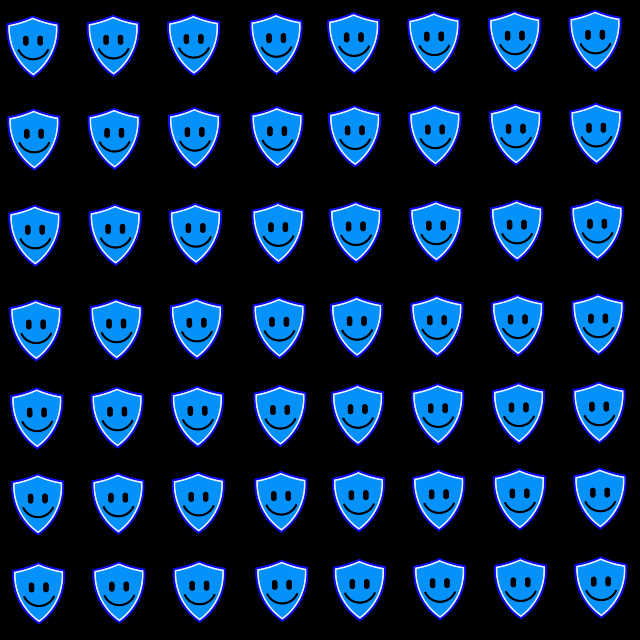
This pattern is drawn by a three.js fragment shader. Its source:

```glsl
varying vec2 vUv;

const vec3 NIGHT = vec3(0.0, 0.0, 0.01);
const vec3 RIM_BLUE = vec3(0.05, 0.05, 0.95);
const vec3 TRIM_WHITE = vec3(0.92, 0.95, 1.0);
const vec3 BODY_BLUE = vec3(0.02, 0.57, 0.98);

const vec2 FIRST = vec2(0.0513, 0.9618);   // anchor of the top left shield
const vec2 PITCH = vec2(0.1255, 0.14236);  // column and row spacing
const float TILT = 0.0105;                 // turn of the whole grid, radians
const float HALF_WIDTH = 0.0382;           // shield half width on the canvas
const float SOFTNESS = 0.022;              // edge blur in shield units

float coverage(float dist, float softness) {
  return 1.0 - smoothstep(-softness, softness, dist);
}

float bump(float x, float center, float width) {
  float t = (x - center) / width;
  return exp(-t * t);
}

// Uneven spacing: middle rows sink, one column leans right
vec2 cellOffset(vec2 cell) {
  float dx = 0.0036 * bump(cell.x, 3.0, 0.35) - 0.001 * bump(cell.x, 4.6, 1.0);
  float dy = 0.0169 * bump(cell.y, 3.05, 1.65);
  return vec2(dx, dy);
}

// Curved sides meeting at a point, under a concave peaked top
float shieldDistance(vec2 p, float peak, float sag) {
  float x = abs(p.x);
  float side = length(vec2(x + 1.332, p.y + 0.15)) - 2.337;
  float top = peak * (1.0 - x) - 4.0 * sag * x * (1.0 - min(x, 1.0));
  return max(side, (p.y - top) * 0.95);
}

float uprightCapsule(vec2 p, float halfLength, float radius) {
  p.y -= clamp(p.y, -halfLength, halfLength);
  return length(p) - radius;
}

// Round-ended arc opening upward, spanning halfAngle each side
float smileArc(vec2 p, float radius, float halfAngle, float halfLine) {
  p.x = abs(p.x);
  vec2 tip = radius * vec2(sin(halfAngle), -cos(halfAngle));
  bool inSpan = atan(p.x, -p.y) < halfAngle;
  float dist = inSpan ? abs(length(p) - radius) : length(p - tip);
  return dist - halfLine;
}

float faceDistance(vec2 p) {
  float eyes = uprightCapsule(vec2(abs(p.x) - 0.295, p.y + 0.65), 0.09, 0.115);
  float mouth = smileArc(p - vec2(0.01, -0.74), 0.67, 1.115, 0.045);
  return min(eyes, mouth);
}

vec3 paintShield(vec2 p, float softness) {
  float shield = shieldDistance(p, 0.295, 0.034);
  vec3 color = mix(NIGHT, RIM_BLUE, coverage(shield - 0.08, softness));
  color = mix(color, TRIM_WHITE, coverage(shield, softness));
  color = mix(color, BODY_BLUE, coverage(shield + 0.065, softness));
  return mix(color, NIGHT, coverage(faceDistance(p), softness));
}

void main() {
  // Grid space: x to the right, y downward from the first shield
  vec2 d = vUv - FIRST;
  float c = cos(TILT);
  float s = sin(TILT);
  vec2 grid = vec2(c * d.x + s * d.y, s * d.x - c * d.y);

  // Each cell reaches farther below its anchor than above
  vec2 cell = floor(grid / PITCH + vec2(0.5, 0.2));
  vec2 local = (grid - cell * PITCH - cellOffset(cell)) / HALF_WIDTH;

  gl_FragColor = vec4(paintShield(vec2(local.x, -local.y), SOFTNESS), 1.0);
}
```
